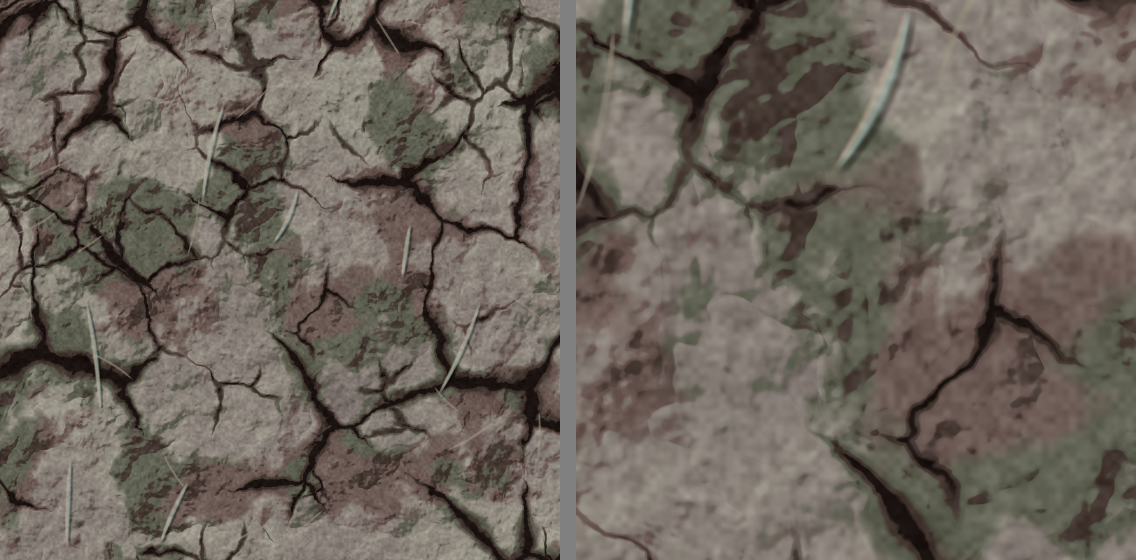
Left: the whole. Right: its middle third, enlarged.
Give the GLSL for this texture, as a Shadertoy shader.

```glsl
// Dry cracked mud: ragged dark fissures, rough creased plates, rubble and pale straw.

vec2 hash22(vec2 p) {
    vec3 q = fract(p.xyx * vec3(0.1031, 0.1030, 0.0973));
    q += dot(q, q.yzx + 33.33);
    return fract((q.xx + q.yz) * q.zy);
}

float noise(vec2 p) {
    vec2 i = floor(p), f = fract(p);
    f = f * f * (3.0 - 2.0 * f);
    float low = mix(hash22(i).x, hash22(i + vec2(1, 0)).x, f.x);
    float high = mix(hash22(i + vec2(0, 1)).x, hash22(i + vec2(1, 1)).x, f.x);
    return mix(low, high, f.y);
}

float fbm(vec2 p) {
    float sum = 0.0, amp = 0.5;
    for (int i = 0; i < 5; i++) {
        sum += amp * noise(p);
        p = mat2(1.6, 1.2, -1.2, 1.6) * p + 17.3;
        amp *= 0.5;
    }
    return sum / 0.97;
}

// Voronoi plates: x = distance to the nearest border, y = random value of the plate
vec2 plates(vec2 p) {
    vec2 cell = floor(p), f = fract(p), nearest = vec2(0), owner = vec2(0);
    float best = 9.0, border = 9.0;
    for (int j = -1; j <= 1; j++)
    for (int i = -1; i <= 1; i++) {
        vec2 g = vec2(i, j);
        vec2 r = g + hash22(cell + g) - f;
        if (dot(r, r) < best) { best = dot(r, r); nearest = r; owner = g; }
    }
    for (int j = -2; j <= 2; j++)
    for (int i = -2; i <= 2; i++) {
        vec2 g = owner + vec2(i, j);
        vec2 r = g + hash22(cell + g) - f;
        vec2 across = r - nearest;
        if (dot(across, across) > 0.0001)
            border = min(border, dot(0.5 * (r + nearest), normalize(across)));
    }
    return vec2(border, hash22(cell + owner + 53.0).y);
}

// x = height, y = darkness of the cracks, z = random value of the plate, w = border distance
vec4 ground(vec2 p) {
    vec2 q = p + 0.1 * (vec2(fbm(p * 5.0), fbm(p * 5.0 + 40.0)) - 0.5);
    q += 0.03 * (vec2(fbm(p * 24.0), fbm(p * 24.0 + 61.0)) - 0.5);
    vec2 big = plates(q * 4.1 + 12.0);
    vec2 small = plates(q * 8.5 + 31.0);

    // wide fissures open and close along their length, with crumbled rims
    float open = smoothstep(0.22, 0.8, noise(p * 6.0 + 5.0));
    float crumble = 0.3 + 1.4 * noise(p * 30.0 + 77.0);
    float reach = big.x / 4.1 / (0.0015 + 0.0115 * open * crumble);
    float fissure = 1.2 * smoothstep(0.0, 0.3, open) * exp(-pow(max(reach, 0.0), 1.3));

    // hairline cracks appear only in places
    float present = smoothstep(0.42, 0.68, noise(p * 7.0 + 83.0));
    float hair = small.x / 8.5 / (0.0015 + 0.0035 * present * crumble);
    float crack = max(fissure, 0.75 * present * exp(-hair * hair));

    // lumps and sharp creases
    float height = fbm(p * 8.0 + 3.0) + 0.9 * abs(fbm(q * 9.0 + 35.0) - 0.5);
    height += 0.01 * small.y - 0.04 * crack;
    return vec4(height, crack, mix(big.y, small.y, 0.35), big.x / 4.1);
}

// x = coverage of straw, y = side across the stalk from -1 to 1
vec2 straw(vec2 p, float spread, float share) {
    vec2 found = vec2(0);
    for (int j = -1; j <= 1; j++)
    for (int i = -1; i <= 1; i++) {
        vec2 cell = floor(p) + vec2(i, j);
        vec2 r = hash22(cell + 7.0), k = hash22(cell + 71.0);
        vec2 dir = normalize(vec2((k.y - 0.4) * spread, 1.0));
        vec2 d = p - cell - 0.2 - 0.6 * r;
        float along = dot(d, dir) / (0.2 + 0.28 * r.x);
        float side = dot(d, vec2(dir.y, -dir.x)) + 0.08 * (r.y - 0.5) * along * along;
        float width = 0.005 + 0.016 * (1.0 - along * along);
        float cover = 1.0 - smoothstep(0.3 * width, width + 0.006, abs(side));
        cover *= (1.0 - smoothstep(0.7, 1.0, abs(along))) * step(k.x, share);
        if (cover > found.x) found = vec2(cover, clamp(side / width, -1.0, 1.0));
    }
    return found;
}

void mainImage(out vec4 fragColor, in vec2 fragCoord) {
    vec2 uv = fragCoord / iResolution.y;
    vec4 here = ground(uv);
    // broken soil gathers beside the fissures
    float rubble = smoothstep(0.54, 0.66, fbm(uv * 7.0 + 9.0) + 0.11 * exp(-here.w / 0.025));

    // relief lit from the upper left
    float slope = (here.x - ground(uv + vec2(-0.0022, 0.0026)).x) / 0.0034;
    float light = clamp(slope * 0.1 * (0.7 + 0.8 * rubble), -1.0, 1.0);

    // pinkish and grey clay
    float tone = 0.54 + 1.8 * (fbm(uv * 3.5 + 27.0) - 0.5) + 0.5 * (here.z - 0.5) + 0.5 * light;
    vec3 color = mix(vec3(0.49, 0.447, 0.43), vec3(0.575, 0.555, 0.51), clamp(tone, -0.15, 1.15));
    color *= 1.0 + 0.07 * light;

    // shadow runs through brown or olive soil down to black
    float shadow = here.y + 0.25 * rubble + 0.4 * max(-light - 0.12, 0.0);
    float moss = smoothstep(0.46, 0.56, fbm(uv * 9.0 + 57.0));
    vec3 soil = mix(vec3(0.41, 0.335, 0.315), vec3(0.35, 0.36, 0.30), moss);
    color = mix(color, soil, smoothstep(0.06, 0.3, shadow));
    color = mix(color, vec3(0.26, 0.21, 0.19), smoothstep(0.32, 0.6, shadow));
    color = mix(color, vec3(0.10, 0.07, 0.06), smoothstep(0.68, 1.0, shadow));

    // straw: long upright stalks and short scattered bits, with a faint colour fringe
    vec2 stalk = straw(uv * 4.5 + 2.0, 0.9, 0.45);
    vec2 bits = straw(uv * 8.0 + 19.0, 4.0, 0.25);
    vec2 shade = straw((uv + vec2(-0.004, 0.002)) * 4.5 + 2.0, 0.9, 0.45);
    color *= 1.0 - 0.35 * shade.x;
    color = mix(color, vec3(0.59, 0.55, 0.49), 0.6 * bits.x);
    vec3 fringe = vec3(-0.09, 0.02, 0.04) * stalk.y;
    color = mix(color, vec3(0.64, 0.65, 0.60) + fringe, 0.85 * stalk.x);

    // fine grain
    float grain = 0.08 * (noise(uv * 240.0) - 0.5) + 0.06 * (noise(uv * 110.0 + 9.0) - 0.5);
    fragColor = vec4(color + grain * (1.0 - 0.6 * min(here.y, 1.0)), 1.0);
}
```
